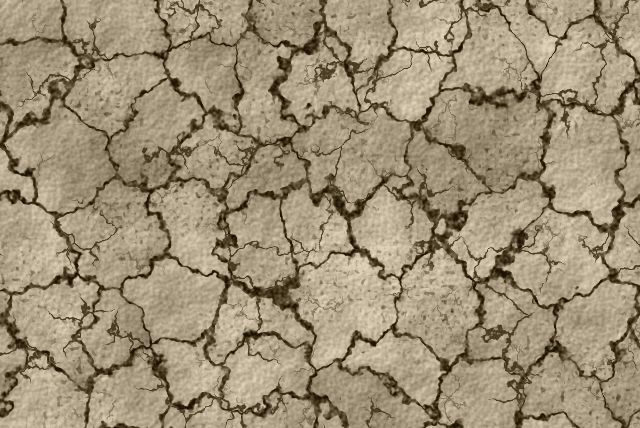
Reproduce this texture procedurally as a Shadertoy shader.

```glsl
vec2 hash2(vec2 p)
{
    vec3 q = fract(vec3(p.xyx) * vec3(0.1031, 0.1030, 0.0973));
    q += dot(q, q.yzx + 33.33);
    return fract((q.xx + q.yz) * q.zy);
}

float cornerSlope(vec2 cell, vec2 corner, vec2 f)
{
    float angle = 6.2832 * hash2(cell + corner + 200.0).x;
    return dot(vec2(cos(angle), sin(angle)), f - corner);
}

// Gradient noise, roughly -0.7 to 0.7
float noise(vec2 p)
{
    vec2 i = floor(p), f = fract(p);
    vec2 u = f * f * f * (f * (f * 6.0 - 15.0) + 10.0);
    float low = mix(cornerSlope(i, vec2(0, 0), f), cornerSlope(i, vec2(1, 0), f), u.x);
    float high = mix(cornerSlope(i, vec2(0, 1), f), cornerSlope(i, vec2(1, 1), f), u.x);
    return mix(low, high, u.y);
}

vec2 noise2(vec2 p)
{
    return vec2(noise(p), noise(p + vec2(37.2, 71.7)));
}

// Bends straight cell borders into ragged ones
vec2 ragged(vec2 p, float amount)
{
    return p + amount * (0.34 * noise2(p * 1.3) + 0.18 * noise2(p * 3.7)
                       + 0.075 * noise2(p * 9.0) + 0.03 * noise2(p * 21.0));
}

// Voronoi cells: x = distance to the border, y = random value of the cell
vec2 plates(vec2 p, float jitter)
{
    vec2 i = floor(p), f = fract(p);
    vec2 nearCell = vec2(0.0), nearOffset = vec2(0.0);
    float nearest = 9.0;
    for (int y = -1; y <= 1; y++)
    for (int x = -1; x <= 1; x++)
    {
        vec2 cell = vec2(x, y);
        vec2 offset = cell + 0.5 + jitter * (hash2(i + cell + 50.0) - 0.5) - f;
        float d = dot(offset, offset);
        if (d < nearest) { nearest = d; nearCell = cell; nearOffset = offset; }
    }
    float border = 9.0;
    for (int y = -2; y <= 2; y++)
    for (int x = -2; x <= 2; x++)
    {
        vec2 cell = nearCell + vec2(x, y);
        vec2 offset = cell + 0.5 + jitter * (hash2(i + cell + 50.0) - 0.5) - f;
        vec2 across = offset - nearOffset;
        if (dot(across, across) > 0.0001)
            border = min(border, dot(0.5 * (offset + nearOffset), normalize(across)));
    }
    return vec2(border, hash2(i + nearCell + 90.0).x);
}

// Soft-edged line that fades out as its half width reaches zero
float crackMask(float d, float width, float blur)
{
    return (1.0 - smoothstep(max(width - blur, 0.0), width + blur, d))
         * smoothstep(0.0, blur, width);
}

// Thin cracks that taper and end inside the plates
float fineCracks(vec2 p, float scale, float width, float threshold, float blur)
{
    float d = plates(ragged(p * scale + 17.0 + scale, 1.2), 0.95).x / scale;
    float stress = noise(p * scale * 0.6 + scale * 3.0);
    return crackMask(d, width * smoothstep(threshold, threshold + 0.25, stress), blur);
}

// Lumpy height of the clay
float relief(vec2 p)
{
    return 0.5 * noise(p * 18.0) + 0.38 * noise(p * 40.0 + 5.0) + 0.27 * noise(p * 88.0 + 9.0);
}

float pits(vec2 p, float scale, float threshold)
{
    float region = smoothstep(-0.3, 0.35, noise(p * 4.5 + 61.0));
    return region * smoothstep(threshold, threshold + 0.2, noise(p * scale + 23.0));
}

// Brown ramp from crack shadow to pale dry clay
vec3 clayColor(float tone)
{
    vec3 warmth = vec3(0.0, 0.055, 0.155);
    return clamp(tone - warmth * smoothstep(0.0, 0.45, tone + 0.15), 0.0, 1.0);
}

void mainImage(out vec4 fragColor, in vec2 fragCoord)
{
    vec2 p = fragCoord / iResolution.y;
    float blur = 1.0 / iResolution.y;
    const float PLATE_SCALE = 5.6;
    const vec2 TO_LIGHT = vec2(-0.0028, 0.0030);

    vec2 plate = plates(ragged(p * PLATE_SCALE + 3.0, 1.0), 0.85);
    float border = plate.x / PLATE_SCALE + 0.0014 * noise(p * 75.0);

    // Plate surface
    float tone = 0.705 + 0.09 * (plate.y - 0.5);
    tone += 0.15 * noise(p * 4.0 + 8.0) + 0.10 * noise(p * 14.0 + 31.0);
    tone += 0.48 * (relief(p) - relief(p + TO_LIGHT));
    tone += 0.09 * noise(p * 135.0);
    tone -= 0.22 * pits(p, 62.0, 0.26) + 0.16 * pits(p, 105.0, 0.28);
    tone -= 0.10 * exp(-max(border, 0.0) / 0.007);

    // Fine cracks
    tone = mix(tone, 0.24, 0.9 * fineCracks(p, 8.5, 0.0036, 0.02, blur));
    tone = mix(tone, 0.36, 0.75 * fineCracks(p, 15.0, 0.0018, 0.12, blur));

    // Main cracks: loose soil with a dark core
    float width = max(0.0026, 0.0062 + 0.0062 * noise(p * 5.0 + 44.0));
    float soil = 0.34 + 0.24 * noise(p * 48.0 + 12.0) + 0.22 * noise(p * 120.0);
    float core = 1.0 - smoothstep(0.0, width * 0.85, border);
    soil -= core * (0.13 + 0.2 * noise(p * 13.0 + 70.0));
    tone = mix(tone, clamp(soil, 0.11, 0.52), crackMask(border, width, blur));

    fragColor = vec4(clayColor(clamp(tone, 0.1, 0.88)), 1.0);
}
```
